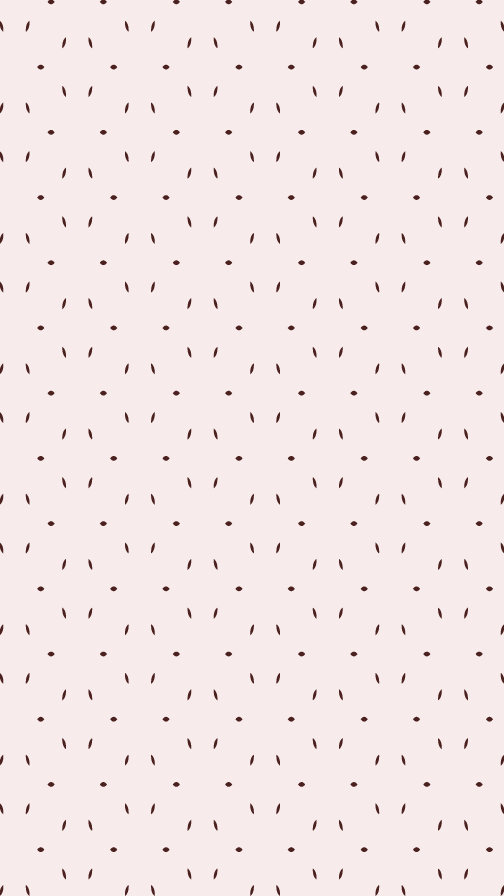
Reproduce this pattern procedurally as a Shadertoy shader.

```glsl
const vec3 GROUND_COLOR = vec3(0.97, 0.92, 0.92);
const vec3 PETAL_COLOR = vec3(0.29, 0.13, 0.12);

const float TILE_WIDTH = 0.1398;             // in canvas heights
const float STRETCH = 1.8035;                // vertical stretch of the hex grid
const vec2 ROSETTE_CENTER = vec2(0.2260, 0.5612);

// Sizes below are in tile widths
const float RING_RADIUS = 0.2088;
const float PETAL_HALF_LENGTH = 0.0285;
const float PETAL_HALF_WIDTH = 0.0106;

const int SAMPLES = 4;                       // per pixel side
const float SQRT3 = 1.7320508;

// Offset from the nearest rosette center on a hexagonal lattice
vec2 hexCell(vec2 p) {
    vec2 size = vec2(1.0, 1.0 / SQRT3);
    vec2 a = mod(p + 0.5 * size, size) - 0.5 * size;
    vec2 b = mod(p, size) - 0.5 * size;
    return dot(a, a) < dot(b, b) ? a : b;
}

// Mirrors all six sectors onto the one around the +x axis
vec2 foldSixfold(vec2 p) {
    const vec2 mirror = vec2(-0.5, 0.5 * SQRT3);
    p = abs(p);
    return p - 2.0 * max(dot(p, mirror), 0.0) * mirror;
}

// Pointed lens: negative inside, positive outside
float petal(vec2 p) {
    float along = p.x / PETAL_HALF_LENGTH;
    return abs(p.y) - PETAL_HALF_WIDTH * (1.0 - along * along);
}

float petalMask(vec2 canvas) {
    vec2 p = (canvas - ROSETTE_CENTER) / (TILE_WIDTH * vec2(1.0, STRETCH));
    vec2 q = foldSixfold(hexCell(p));
    return step(petal(q - vec2(RING_RADIUS, 0.0)), 0.0);
}

void mainImage(out vec4 fragColor, in vec2 fragCoord) {
    // Average a grid of samples for smooth edges
    float coverage = 0.0;
    for (int y = 0; y < SAMPLES; y++) {
        for (int x = 0; x < SAMPLES; x++) {
            vec2 jitter = (vec2(x, y) + 0.5) / float(SAMPLES) - 0.5;
            coverage += petalMask((fragCoord + jitter) / iResolution.y);
        }
    }
    coverage /= float(SAMPLES * SAMPLES);

    fragColor = vec4(mix(GROUND_COLOR, PETAL_COLOR, coverage), 1.0);
}
```
